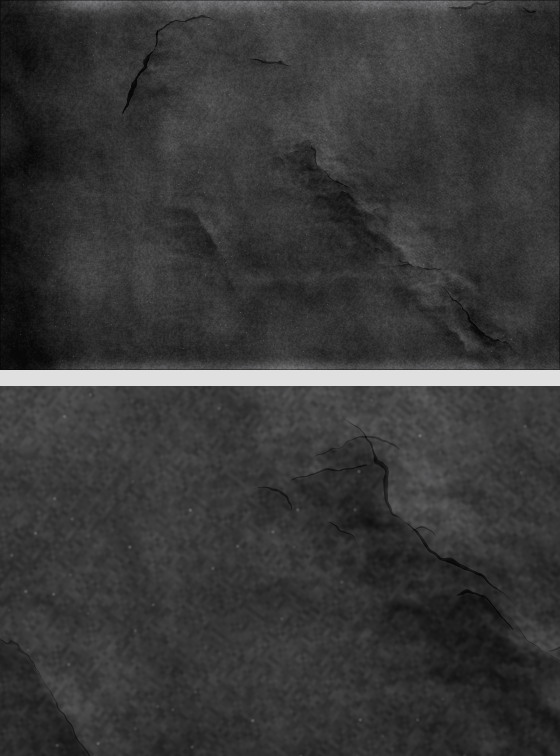
Top, the full canvas; bottom, a detail of the centre.
This texture is drawn by a Shadertoy shader. Its source:

```glsl
#define BASE_TONE 0.207
#define STONE_TINT vec3(0.995, 0.997, 1.012)
#define MOTTLE 0.20
#define BLOTCH 0.15
#define GRAIN 0.115
#define SPECK_TONE 0.15
#define CRACK_DEPTH 0.17
#define RELIEF 0.085
#define ROUGHNESS 0.42
#define EDGE_GLOW 0.20
#define CHIP_COUNT 9

float hash(vec2 p) {
    return fract(sin(dot(p, vec2(127.1, 311.7))) * 43758.55);
}

float noise(vec2 p) {
    vec2 cell = floor(p), f = fract(p);
    f = f * f * (3.0 - 2.0 * f);
    return mix(mix(hash(cell), hash(cell + vec2(1, 0)), f.x),
               mix(hash(cell + vec2(0, 1)), hash(cell + vec2(1, 1)), f.x), f.y);
}

float fbm(vec2 p) {
    float sum = 0.0, gain = 0.5;
    for (int i = 0; i < 5; i++) {
        sum += gain * noise(p);
        p = mat2(1.6, 1.2, -1.2, 1.6) * p + 7.3;
        gain *= 0.5;
    }
    return sum;
}

float bell(float x, float spread) {
    return exp(-x * x / (spread * spread));
}

// Tone change of a tapered crack from a to b: dark core, shadow on its right, light on its left
float fracture(vec2 p, vec2 a, vec2 b, float bow, float width, float reach) {
    float span = length(b - a), pixel = 1.0 / iResolution.y;
    vec2 dir = (b - a) / span, q = p - a;
    float along = dot(q, dir) / span;
    float arch = max(0.0, 4.0 * along * (1.0 - along));
    float across = dir.x * q.y - dir.y * q.x - bow * arch;
    float halfWidth = width * sqrt(arch) * (0.1 + 1.2 * noise(p * 38.0));
    float core = clamp((halfWidth - abs(across)) / pixel + 0.5, 0.0, 1.0)
               * min(1.0, 2.0 * halfWidth / pixel);
    core *= min(1.0, 0.45 + width * 110.0);
    float side = across / (abs(across) + 0.003);
    float slope = side * exp(-abs(across) / reach) * smoothstep(0.0, 0.6, arch);
    float patchy = 0.3 + 1.4 * noise(p * 21.0);
    return -CRACK_DEPTH * core + RELIEF * patchy * slope * (side < 0.0 ? 1.0 : 0.4);
}

// Raised diagonal fault, side ridge and isolated splits
float fractures(vec2 p) {
    float tone = 0.0;
    // Upper left split
    tone += fracture(p, vec2(0.325, 0.70), vec2(0.435, 0.925), -0.012, 0.0065, 0.014);
    tone += fracture(p, vec2(0.42, 0.912), vec2(0.59, 0.955), 0.014, 0.0032, 0.02);
    tone += fracture(p, vec2(0.685, 0.848), vec2(0.78, 0.828), 0.007, 0.0028, 0.012);
    // Diagonal fault
    tone += fracture(p, vec2(0.82, 0.63), vec2(0.97, 0.468), -0.015, 0.0022, 0.022);
    tone += fracture(p, vec2(0.93, 0.49), vec2(1.12, 0.30), 0.0, 0.0005, 0.03);
    tone += fracture(p, vec2(1.09, 0.32), vec2(1.20, 0.268), -0.012, 0.0023, 0.018);
    tone += fracture(p, vec2(1.18, 0.24), vec2(1.42, 0.025), -0.012, 0.0025, 0.025);
    tone += fracture(p, vec2(1.06, 0.27), vec2(1.28, 0.03), 0.01, 0.0003, 0.04);
    // Left ridge
    tone += fracture(p, vec2(0.49, 0.46), vec2(0.66, 0.19), 0.012, 0.0009, 0.025);
    // Top right splits
    tone += fracture(p, vec2(1.22, 0.985), vec2(1.33, 0.995), -0.004, 0.003, 0.01);
    tone += fracture(p, vec2(1.38, 0.985), vec2(1.46, 0.97), -0.004, 0.0025, 0.01);
    // Chips scattered along the fault
    for (int i = 0; i < CHIP_COUNT; i++) {
        float id = float(i);
        vec2 start = mix(vec2(0.75, 0.60), vec2(1.15, 0.25), pow(id / float(CHIP_COUNT), 1.6));
        start += 0.07 * (vec2(hash(vec2(id, 1.0)), hash(vec2(id, 2.0))) - 0.5);
        float angle = 1.2 * (hash(vec2(id, 3.0)) - 0.6);
        vec2 reach = (0.03 + 0.05 * hash(vec2(id, 4.0))) * vec2(cos(angle), sin(angle));
        tone += fracture(p, start, start + reach, 0.006, 0.0013, 0.008);
    }
    return tone;
}

void mainImage(out vec4 fragColor, in vec2 fragCoord) {
    vec2 p = fragCoord / iResolution.y;
    float aspect = iResolution.x / iResolution.y;
    float cloud = fbm(p * 3.5 + 4.0) - 0.48;
    vec2 jag = vec2(fbm(p * 13.0), fbm(p * 13.0 + 31.0)) - 0.48;
    vec2 broken = p + 0.055 * jag;

    // Mottled stone with faint upright streaks
    float tone = BASE_TONE + MOTTLE * cloud;
    tone += BLOTCH * (fbm(p * vec2(10.0, 8.0) + jag) - 0.48);
    tone += 0.03 * (fbm(p * vec2(45.0, 5.0)) - 0.48);

    // Uneven dark sides
    float ragged = 0.35 * cloud + 0.1 * jag.x;
    tone -= 0.085 * (1.0 - smoothstep(0.02, 0.38, p.x + ragged));
    tone -= 0.06 * smoothstep(aspect - 0.3, aspect, p.x + ragged);

    // Shaded trough and rough side-lit scales along the fault
    vec2 faultDir = normalize(vec2(0.62, -0.60)), q = broken - vec2(0.80, 0.64);
    float along = dot(q, faultDir), across = faultDir.x * q.y - faultDir.y * q.x;
    float faultSpan = smoothstep(-0.1, 0.1, along) * (1.0 - smoothstep(0.75, 0.95, along));
    tone -= 0.022 * faultSpan * bell(across + 0.05, 0.05);
    float scaly = 0.2 + faultSpan * bell(across + 0.03, 0.09)
                + 0.6 * bell(length(p - vec2(0.46, 0.84)), 0.12)
                + 0.5 * bell(length(p - vec2(0.52, 0.36)), 0.13);
    vec2 scales = broken * vec2(11.0, 17.0);
    tone += ROUGHNESS * scaly * (fbm(scales) - fbm(scales + vec2(0.1, 0.17)));

    // Pale ledge running out from the left ridge
    float ledge = broken.y - 0.25;
    float ledgeSpan = smoothstep(0.6, 0.7, p.x) * (1.0 - smoothstep(0.95, 1.12, p.x));
    tone += ledgeSpan * (0.04 * bell(ledge, 0.014)
          - 0.02 * smoothstep(0.0, -0.02, ledge) * smoothstep(-0.2, 0.0, ledge));

    tone += fractures(broken);

    // Worn pale rims above and below
    float rim = min(p.y * 1.3, 1.0 - p.y);
    float wear = 0.55 + 0.9 * noise(vec2(p.x * 5.0, p.y * 9.0));
    float rimSpan = smoothstep(-0.1, 0.3, p.x) * (1.0 - 0.5 * smoothstep(1.1, aspect, p.x));
    tone += EDGE_GLOW * wear * rimSpan * bell(rim, 0.028);

    // Fine grain on a turned lattice and sparse mineral specks
    vec2 turned = mat2(0.8, 0.6, -0.6, 0.8) * p;
    float grain = 0.65 * noise(turned * 290.0) + 0.35 * noise(turned.yx * 150.0 + 9.0) - 0.5;
    tone += GRAIN * grain * (0.5 + 2.0 * max(tone, 0.0));
    vec2 cell = floor(turned * 170.0);
    vec2 offset = fract(turned * 170.0) - 0.3 - 0.4 * vec2(hash(cell + 5.0), hash(cell + 8.0));
    float speck = step(0.982, hash(cell + 17.0)) * (1.0 - smoothstep(0.08, 0.4, length(offset)));
    tone += SPECK_TONE * speck * hash(cell + 23.0);

    // Thin dark border
    vec2 inset = min(p, vec2(aspect, 1.0) - p);
    tone *= mix(0.5, 1.0, smoothstep(0.0, 0.004, min(inset.x, inset.y)));

    fragColor = vec4(max(tone, 0.03) * STONE_TINT, 1.0);
}
```
